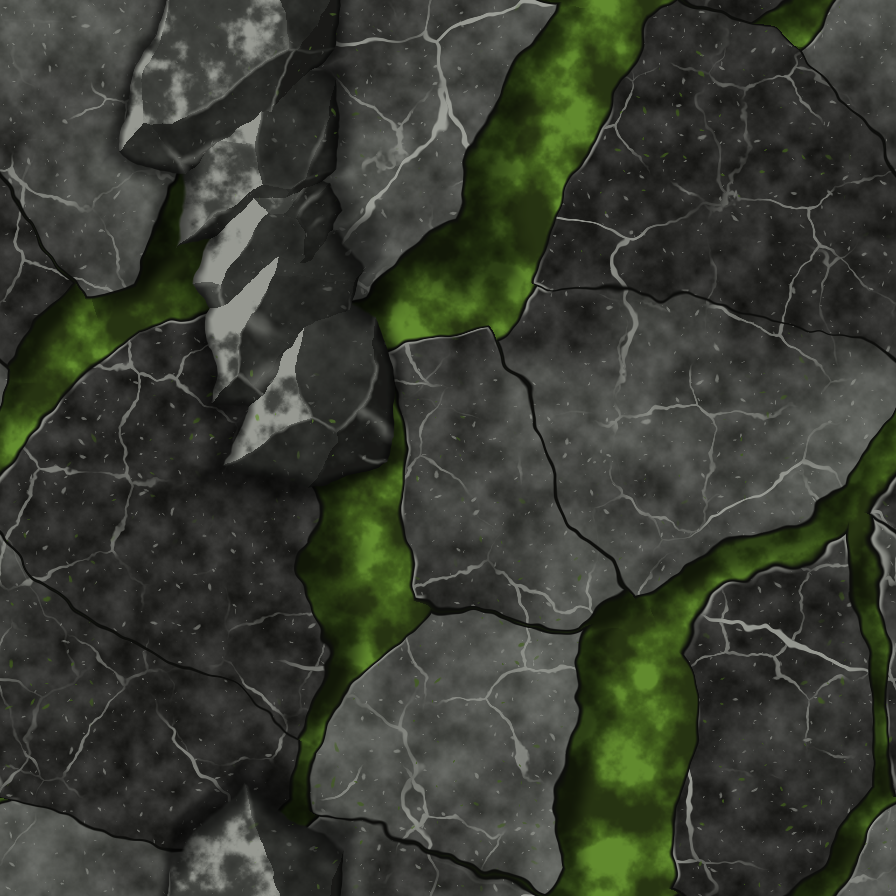
A three.js fragment shader for this texture:

```glsl
// Cracked dark marble slabs with moss in the wide gaps, pale veins and a faceted outcrop.
// Slabs and veins are wrapped Voronoi cells bent by fbm; boulders are minima of planes.
varying vec2 vUv;

const vec3 DARK = vec3(0.16, 0.16, 0.152), GREY = vec3(0.36, 0.37, 0.35);
const vec3 PALE = vec3(0.66, 0.67, 0.64), CREVICE = vec3(0.05, 0.052, 0.045);
const vec3 DARK_MOSS = vec3(0.15, 0.2, 0.07), MOSS = vec3(0.25, 0.36, 0.11);
const vec3 BRIGHT_MOSS = vec3(0.38, 0.54, 0.18);
const vec2 GAP_NORMAL = vec2(0.85, -0.53), TO_LIGHT = vec2(-0.022, 0.014);
const vec3 FACET_LIGHT = vec3(-0.82, -0.05, 0.56);

vec2 hash2(vec2 p) {
  vec3 q = fract(vec3(p.xyx + 17.0) * vec3(0.1031, 0.103, 0.0973));
  q += dot(q, q.yzx + 33.33);
  return fract((q.xx + q.yz) * q.zy);
}

// Value noise that wraps after one canvas
float noise(vec2 uv, float period) {
  vec2 p = uv * period, i = mod(floor(p), period), j = mod(i + 1.0, period), f = fract(p);
  f = f * f * (3.0 - 2.0 * f);
  float low = mix(hash2(i).x, hash2(vec2(j.x, i.y)).x, f.x);
  return mix(low, mix(hash2(vec2(i.x, j.y)).x, hash2(j).x, f.x), f.y);
}

float fbm(vec2 uv, float period) {
  float sum = 0.0, amplitude = 0.516;
  for (int i = 0; i < 5; i++) {
    sum += amplitude * noise(uv, period);
    uv += vec2(0.37, 0.71);
    period *= 2.0;
    amplitude *= 0.5;
  }
  return sum;
}

vec2 warp(vec2 uv, float period, float amount) {
  return uv + amount * (vec2(fbm(uv, period), fbm(uv + 0.43, period)) - 0.5);
}

vec2 cellPoint(vec2 cell, float period) {
  return cell + 0.1 + 0.8 * hash2(mod(cell, period) + period);
}

// Signed distance inside a Voronoi cell shrunk by a directional gap, and a cell hash
vec2 cells(vec2 uv, float period, float gap) {
  vec2 p = uv * period, home = p, toHome = vec2(9.0);
  for (int k = 0; k < 9; k++) {
    vec2 cell = floor(p) + vec2(mod(float(k), 3.0), k / 3) - 1.0;
    vec2 r = cellPoint(cell, period) - p;
    if (dot(r, r) < dot(toHome, toHome)) { toHome = r; home = cell; }
  }
  float inside = 9.0;
  for (int k = 0; k < 25; k++) {
    if (k == 12) continue;
    vec2 r = cellPoint(home + vec2(mod(float(k), 5.0), k / 5) - 2.0, period) - p;
    vec2 n = normalize(r - toHome);
    float open = 0.06 + 0.94 * smoothstep(0.55, 0.95, abs(dot(n, GAP_NORMAL)));
    inside = min(inside, dot(0.5 * (r + toHome), n) / period - gap * open);
  }
  return vec2(inside, hash2(mod(home, period) + 41.0).x);
}

float veins(vec2 uv, float period, float width) {
  float edge = cells(warp(uv, period * 2.0, 0.45 / period), period, 0.0).x;
  float strength = smoothstep(0.42, 0.62, fbm(uv + 0.37, period));
  float w = width * strength * (0.08 + 0.5 * noise(uv, period * 8.0));
  return strength * (1.0 - smoothstep(w, w + 0.0018, edge));
}

// Small turned ellipses, at most one in each lattice cell
float flecks(vec2 uv, float period, float density) {
  vec2 p = uv * period, id = mod(floor(p), period), shape = hash2(id + 71.0);
  p = fract(p) - 0.3 - 0.4 * hash2(id + 5.0);
  float c = cos(6.2832 * shape.x), s = sin(6.2832 * shape.x);
  p = vec2(c * p.x + s * p.y, 2.2 * (c * p.y - s * p.x));
  float radius = 0.08 + 0.2 * shape.y * shape.y;
  return step(hash2(id + 131.0).x, density) * (1.0 - smoothstep(0.4 * radius, radius, length(p)));
}

// Height, facet light and distance to the nearest ridge
vec3 boulder(vec2 p, float seed, float size) {
  vec3 rock = vec3(9.0, 0.0, 9.0);
  for (int i = 0; i < 11; i++) {
    vec2 h = hash2(vec2(i, seed));
    float angle = 2.4 * float(i) + h.x, slope = mix(0.4, 1.8, h.y);
    vec2 dir = vec2(cos(angle), sin(angle));
    float plane = slope * (size * (0.75 + 0.4 * h.x) - dot(p, dir));
    float light = max(dot(normalize(vec3(dir * slope, 1.0)), FACET_LIGHT), 0.0);
    if (plane < rock.x) rock = vec3(plane, light, rock.x - plane);
    else rock.z = min(rock.z, plane - rock.x);
  }
  return rock;
}

vec3 outcrop(vec2 uv) {
  vec3 best = vec3(-9.0, 0.0, 0.0);
  for (int i = 0; i < 5; i++) {
    vec2 h = hash2(vec2(i, 60));
    vec2 centre = mix(vec2(0.26, 0.93), vec2(0.36, 0.56), float(i) / 4.0) + 0.06 * (h - 0.5);
    vec2 p = fract(uv - centre + 0.5) - 0.5;
    p = vec2(0.88 * p.x - 0.47 * p.y, 0.33 * p.x + 0.62 * p.y);
    vec3 rock = boulder(p, float(i) + 23.0, 0.075 + 0.045 * h.y);
    if (rock.x > best.x) best = rock;
  }
  return best;
}

// The three surfaces are layered: moss floor, slabs, outcrop
void main() {
  float blotch = fbm(vUv, 4.0), grain = fbm(vUv + 0.3, 48.0) - 0.5;
  vec2 bent = warp(vUv, 5.0, 0.13), rough = warp(vUv, 40.0, 0.012);
  float gap = 0.018 + 0.055 * smoothstep(0.2, 0.8, noise(vUv + 0.6, 4.0));
  vec2 slab = cells(bent, 3.0, gap);
  float lightSide = cells(bent + TO_LIGHT, 3.0, gap).x;
  vec3 stone = mix(DARK, GREY, smoothstep(0.4, 0.9, slab.y + 1.3 * (blotch - 0.5))) + 0.24 * grain;
  float vein = max(veins(vUv, 4.0, 0.005), 0.7 * veins(vUv + 0.21, 9.0, 0.003));
  float chips = max(0.5 * flecks(rough, 48.0, 0.3), 0.35 * flecks(rough + 0.3, 90.0, 0.3));
  float rim = smoothstep(0.002, 0.014, slab.x - lightSide) * smoothstep(0.005, 0.001, slab.x);
  rim *= smoothstep(0.25, 0.7, noise(vUv, 30.0));
  stone = mix(stone, PALE, max(max(0.85 * vein, chips), 0.75 * rim));
  float growth = smoothstep(0.4, 0.65, fbm(vUv + 0.15, 6.0)) * flecks(rough + 0.5, 44.0, 0.35);
  stone = mix(stone, MOSS, 0.75 * growth);
  float tuft = 0.45 + 2.2 * (fbm(vUv, 22.0) - 0.5) + 0.8 * grain;
  vec3 moss = mix(DARK_MOSS, MOSS, smoothstep(0.1, 0.7, tuft));
  moss = mix(moss, BRIGHT_MOSS, smoothstep(0.6, 1.0, tuft));
  moss *= 1.0 - 0.55 * smoothstep(-0.018, 0.012, lightSide);
  moss = mix(CREVICE, moss, smoothstep(0.001, 0.006, -slab.x));
  vec3 color = mix(moss, stone, smoothstep(-0.001, 0.001, slab.x));
  vec3 rock = outcrop(warp(vUv, 12.0, 0.04));
  float facet = rock.y + 0.7 * grain + 0.5 * (blotch - 0.5);
  vec3 rockColor = mix(CREVICE, GREY, 0.15 + 0.65 * clamp(facet, 0.0, 1.0));
  float ridge = smoothstep(0.004, 0.0, rock.z) * smoothstep(0.4, 0.7, noise(vUv, 26.0));
  float shine = max(0.8 * smoothstep(0.76, 0.98, facet), 0.4 * ridge + 0.5 * chips);
  rockColor = mix(mix(rockColor, PALE, shine), BRIGHT_MOSS, 0.7 * growth);
  rockColor *= mix(0.45, 1.0, smoothstep(0.0, 0.012, rock.x));
  color *= mix(1.0, 0.45, smoothstep(-0.03, 0.0, rock.x));
  gl_FragColor = vec4(mix(color, rockColor, smoothstep(-0.001, 0.001, rock.x)), 1.0);
}
```
